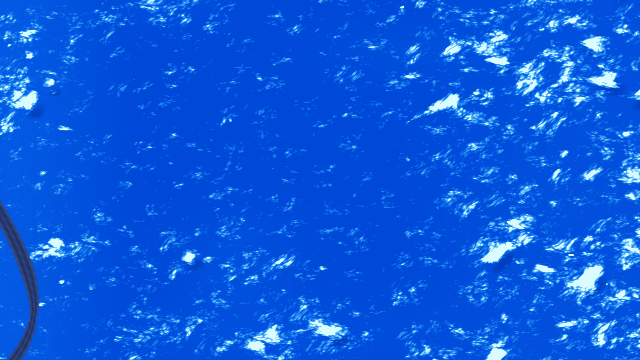
This texture is drawn by a Shadertoy shader. Its source:

```glsl
const vec3 SEA_DEEP = vec3(0.00, 0.28, 0.845);
const vec3 SEA_LIT = vec3(0.01, 0.35, 0.89);
const vec3 SEA_SHADE = vec3(0.00, 0.19, 0.64);
const vec3 VEIL = vec3(0.04, 0.40, 0.91);
const vec3 WISP = vec3(0.17, 0.55, 0.95);
const vec3 PUFF = vec3(0.39, 0.75, 0.98);
const vec3 CROWN = vec3(0.86, 0.99, 1.00);
const vec3 STRAP_DARK = vec3(0.11, 0.19, 0.39);
const vec3 STRAP_LIGHT = vec3(0.25, 0.32, 0.56);

const float WIND_ANGLE = 0.28;
const float WIND_STRETCH = 0.6;
const float CLUMP_SCALE = 5.0;
const float HEAD_SCALE = 13.0;
const float KNOT_SCALE = 23.0;
const float GRAIN_SCALE = 16.0;
const float CLEAR_LEVEL = 0.285;   // threshold in clear air
const float COVER_DROP = 0.27;     // how far full cover lowers it
const vec2 SHADOW_OFFSET = vec2(0.018, -0.028);

vec3 hash3(vec2 p) {
    vec3 q = fract(p.xyx * vec3(0.1031, 0.1030, 0.0973));
    q += dot(q, q.yxz + 33.33);
    return fract((q.xxy + q.yzz) * q.zyx);
}

// Cellular noise: distance to the nearest scattered point
float nearest(vec2 p) {
    vec2 cell = floor(p);
    float best = 2.0;
    for (int j = -1; j <= 1; j++)
    for (int i = -1; i <= 1; i++) {
        vec2 id = cell + vec2(i, j);
        best = min(best, distance(p, id + hash3(id).xy));
    }
    return best;
}

// Layered cellular noise around zero, rotated at each layer
float billow(vec2 p) {
    float sum = 0.0, weight = 0.35;
    for (int i = 0; i < 4; i++) {
        sum += weight * (0.45 - nearest(p));
        p = mat2(0.8, 0.6, -0.6, 0.8) * p * 2.1 + 7.3;
        weight *= 0.87;
    }
    return sum;
}

// Scattered soft cones; cover sets both their number and size
float cones(vec2 p, float cover, float seed) {
    vec2 cell = floor(p);
    float height = 0.0;
    for (int j = -1; j <= 1; j++)
    for (int i = -1; i <= 1; i++) {
        vec2 id = cell + vec2(i, j);
        vec3 h = hash3(id + seed);
        float grow = clamp((cover - h.z) * 3.0, 0.0, 1.0);
        float radius = 0.6 * sqrt(grow) + 0.001;
        height = max(height, 1.0 - distance(p, id + h.xy) / radius);
    }
    return height;
}

float blob(vec2 p, vec2 centre, vec2 radii) {
    vec2 d = (p - centre) / radii;
    return exp(-dot(d, d));
}

// Where the weather is cloudy
float region(vec2 p) {
    float r = 0.12 + 0.55 * smoothstep(1.05, 1.55, p.x);
    r += 0.85 * blob(p, vec2(0.05, 0.75), vec2(0.14, 0.16));
    r += 0.50 * blob(p, vec2(0.42, 0.99), vec2(0.18, 0.06));
    r += 0.70 * blob(p, vec2(0.10, 0.32), vec2(0.15, 0.05));
    r += 0.75 * blob(p, vec2(0.66, 0.27), vec2(0.15, 0.13));
    r += 0.55 * blob(p, vec2(0.75, 0.07), vec2(0.50, 0.09));
    r += 0.55 * blob(p, vec2(1.13, 0.86), vec2(0.20, 0.07));
    return min(r, 1.0);
}

// Wind-aligned coordinates, bent by layered sines
vec2 alongWind(vec2 p) {
    vec2 dir = vec2(cos(WIND_ANGLE), sin(WIND_ANGLE));
    vec2 q = vec2(WIND_STRETCH * dot(p, dir), dot(p, vec2(-dir.y, dir.x)));
    q += 0.008 * sin(q.yx * vec2(43.0, 37.0) + vec2(1.0, 4.0));
    return q + 0.003 * sin(q.yx * vec2(127.0, 109.0) + q * 71.0);
}

float heads(vec2 p) {
    return cones(alongWind(p) * HEAD_SCALE, 0.23 * region(p), 17.0);
}

// Tapered plume, thick at its upper right end
float plume(vec2 p) {
    vec2 tail = vec2(1.13, 0.66), span = vec2(0.125, 0.065);
    float t = clamp(dot(p - tail, span) / dot(span, span), 0.0, 1.0);
    float d = distance(p, tail + span * t);
    return max(1.0 - d / mix(0.006, 0.024, t), 0.0) * mix(0.4, 1.0, t);
}

// Cloud height above the local threshold
float cloudHeight(vec2 p) {
    vec2 q = alongWind(p);
    float cloudy = region(p);
    float clump = 1.0 - smoothstep(0.3, 0.85,
        nearest(q * CLUMP_SCALE) + 0.5 * nearest(q * CLUMP_SCALE * 2.8));
    float cover = min(cloudy * (0.5 + clump), 1.0);
    float height = billow(q * GRAIN_SCALE) + 0.55 * heads(p) + 0.8 * plume(p);
    height += 0.3 * cones(q * KNOT_SCALE, 0.05 + 0.2 * cloudy, 41.0);
    return height - CLEAR_LEVEL + COVER_DROP * cover;
}

// Curved woven band: x is coverage, y is brightness
vec2 strap(vec2 p, float pixel) {
    float bend = p.y - 0.15;
    float curve = bend > 0.0 ? 0.82 * pow(bend, 1.6) : 2.5 * bend * bend;
    float halfWidth = min(0.010 + 0.09 * abs(p.y - 0.12), 0.021);
    float across = (p.x - 0.095 + curve) / halfWidth;
    float mask = 1.0 - smoothstep(-pixel, pixel, (abs(across) - 1.0) * halfWidth);
    float weave = 0.5 + 0.5 * sin(p.y * 260.0 + across * 3.0);
    float ribs = 0.5 + 0.5 * cos(across * 8.0);
    return vec2(mask, 0.4 * ribs + 0.15 * weave + 0.3 * smoothstep(0.4, 1.0, abs(across)));
}

void mainImage(out vec4 fragColor, in vec2 fragCoord) {
    vec2 p = fragCoord / iResolution.y;

    // Sea, brighter toward the left edge and under cloudy air
    float glow = 1.0 - smoothstep(0.0, 0.45, p.x);
    vec3 color = mix(SEA_DEEP, SEA_LIT, max(glow, 0.6 * region(p)));
    float shadow = smoothstep(0.1, 0.8, heads(p - SHADOW_OFFSET));
    color = mix(color, SEA_SHADE, 0.5 * shadow);

    // Clouds, from thin veil to bright crown
    float height = cloudHeight(p);
    color = mix(color, VEIL, smoothstep(-0.12, -0.03, height));
    color = mix(color, WISP, smoothstep(-0.03, 0.03, height));
    color = mix(color, PUFF, smoothstep(0.03, 0.08, height));
    color = mix(color, CROWN, smoothstep(0.08, 0.15, height));

    // Strap in the lower left corner
    vec2 band = strap(p, 1.0 / iResolution.y);
    color = mix(color, mix(STRAP_DARK, STRAP_LIGHT, band.y), band.x);
    fragColor = vec4(color, 1.0);
}
```
